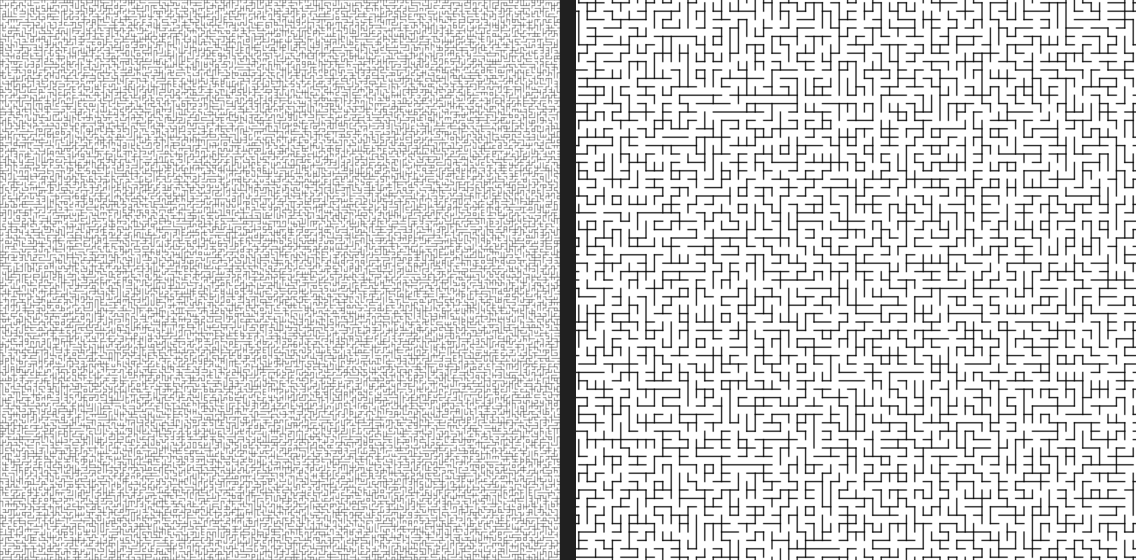
Left: the whole. Right: its middle third, enlarged.
This pattern is drawn by a WebGL 1 fragment shader. Its source:

```glsl
precision highp float;
// Draws a dense maze of thin black walls on white paper.

uniform vec2 u_resolution;

const float CELLS = 200.0;        // maze cells along each side
const float WALL_WIDTH = 0.14;    // wall thickness, in cells
const float SEED = 17.0;          // choose another maze
const vec3 PAPER = vec3(1.0);
const vec3 INK = vec3(0.0);

float hash(vec2 cell) {
  vec3 h = fract(vec3(cell.xyx + SEED) * vec3(0.1031, 0.1030, 0.0973));
  h += dot(h, h.yzx + 33.33);
  return fract((h.x + h.y) * h.z);
}

// Unit step for one of the four quarter turns.
vec2 heading(float quarter) {
  if (quarter < 0.5) return vec2(1.0, 0.0);
  if (quarter < 1.5) return vec2(0.0, 1.0);
  if (quarter < 2.5) return vec2(-1.0, 0.0);
  return vec2(0.0, -1.0);
}

float quarterOf(vec2 post) {
  return floor(4.0 * hash(post));
}

// Each post builds one wall. When two posts choose each other,
// the even one builds a second wall, which joins the pair to the rest.
float builds(vec2 post, vec2 dir) {
  float quarter = quarterOf(post);
  vec2 own = heading(quarter);
  if (dot(own, dir) > 0.5) return 1.0;

  bool mutual = dot(heading(quarterOf(post + own)), own) < -0.5;
  bool even = mod(post.x + post.y, 2.0) < 0.5;
  if (!mutual || !even) return 0.0;

  float turn = 1.0 + floor(3.0 * hash(post + 311.0));
  return step(0.5, dot(heading(mod(quarter + turn, 4.0)), dir));
}

// 1 where a wall leaves the post in this direction; the frame is closed.
float wall(vec2 post, vec2 dir) {
  float row = dot(post, abs(dir.yx));
  if (row < 0.5 || row > CELLS - 0.5) return 1.0;
  return max(builds(post, dir), builds(post + dir, -dir));
}

// Integral of a tent filter that reaches one pixel to each side.
vec2 softStep(vec2 t) {
  vec2 c = clamp(t, -1.0, 1.0);
  return 0.5 + c - 0.5 * c * abs(c);
}

void main() {
  vec2 pixel = CELLS / u_resolution;
  vec2 p = gl_FragCoord.xy * pixel;
  vec2 post = floor(p + 0.5);
  vec2 offset = (p - post) / pixel;
  vec2 halfWidth = 0.5 * WALL_WIDTH / pixel;

  // Coverage across the walls, and along the arms with square ends.
  vec2 ahead = softStep(offset + halfWidth);
  vec2 behind = softStep(halfWidth - offset);
  vec2 band = ahead - softStep(offset - halfWidth);

  vec2 forward = vec2(wall(post, vec2(1.0, 0.0)), wall(post, vec2(0.0, 1.0)));
  vec2 backward = vec2(wall(post, vec2(-1.0, 0.0)), wall(post, vec2(0.0, -1.0)));
  vec2 arms = band.yx * min(forward * ahead + backward * behind, 1.0);

  float coverage = 1.0 - (1.0 - arms.x) * (1.0 - arms.y);
  gl_FragColor = vec4(mix(PAPER, INK, coverage), 1.0);
}
```
